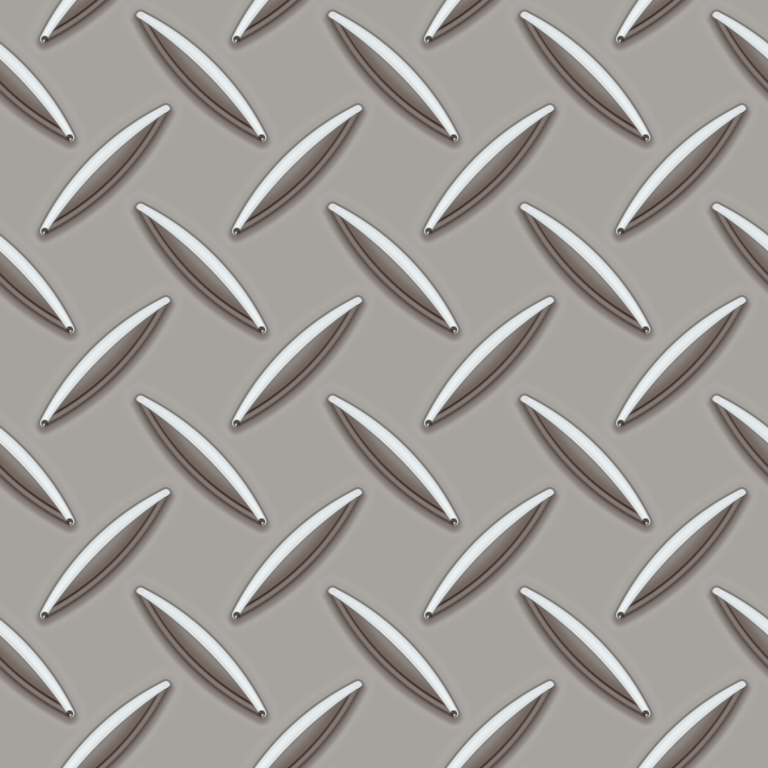
A three.js fragment shader for this texture:

```glsl
// Polished tread plate: a 4 by 4 grid of cells, each holding two raised lens bars
// on opposite diagonals. Each bar is a rounded lens distance field, shaded by the
// depth below its lit upper arc and its dark lower arc. Cells wrap, so it tiles.

varying vec2 vUv;

// Layout; lengths are fractions of one cell
const float REPEATS = 4.0;
const vec2 RISING_CENTER = vec2(0.547, 0.115);
const vec2 FALLING_CENTER = vec2(0.049, 0.602);
const float HALF_LENGTH = 0.448;
const float HALF_WIDTH = 0.073;
const float TIP_RADIUS = 0.031;
const float SOFT = 0.005;
const vec2 SHADOW_SHIFT = vec2(-0.010, -0.012);

// Width of the bright crest at the middle and at the tips
const float CREST_MIDDLE = 0.073;
const float CREST_TIP = 0.044;

// Colours
const vec3 PLATE = vec3(0.65, 0.635, 0.62);
const vec3 CHROME = vec3(0.86, 0.88, 0.89);
const vec3 GLINT = vec3(0.95, 0.965, 0.975);
const vec3 MID_GREY = vec3(0.55, 0.53, 0.51);
const vec3 BROWN = vec3(0.45, 0.40, 0.38);
const vec3 DARK = vec3(0.33, 0.27, 0.25);
const vec3 DEEP = vec3(0.23, 0.16, 0.16);
const vec3 OUTLINE = vec3(0.43, 0.43, 0.40);

// Radius of the lens arcs and distance of their centres from the axis
const float ARC_RADIUS =
  (HALF_LENGTH * HALF_LENGTH + HALF_WIDTH * HALF_WIDTH) / (2.0 * HALF_WIDTH);
const float ARC_OFFSET = ARC_RADIUS - HALF_WIDTH;

// Depth inside one arc: side 1 is the upper arc, -1 the lower one
float arcDepth(vec2 p, float side) {
  return ARC_RADIUS + TIP_RADIUS - length(p + vec2(0.0, side * ARC_OFFSET));
}

// Signed distance to the rounded lens, long axis along x
float lensDistance(vec2 p) {
  p = abs(p);
  bool beyondArc = (p.x - HALF_LENGTH) * ARC_OFFSET > p.y * HALF_LENGTH;
  float tip = length(p - vec2(HALF_LENGTH, 0.0)) - TIP_RADIUS;
  return beyondArc ? tip : -arcDepth(p, 1.0);
}

float below(float x, float edge) {
  return 1.0 - smoothstep(edge - SOFT, edge + SOFT, x);
}

float band(float x, float low, float high) {
  return below(x, high) * (1.0 - below(x, low));
}

// Paints a bar rising to the right; q is relative to its centre
vec3 paintBar(vec3 color, vec2 q) {
  // p.x runs to the upper tip, p.y towards the light
  vec2 p = vec2(q.x + q.y, q.y - q.x) * 0.70710678;
  float dist = lensDistance(p);
  float along = clamp(p.x / HALF_LENGTH, -1.0, 1.0);
  float top = arcDepth(p, 1.0);
  float bottom = arcDepth(p, -1.0);

  // Faint halo and contact shadow on the plate
  float ring = (dist - 0.042) / 0.018;
  color += 0.018 * exp(-ring * ring);
  float shadow = lensDistance(p - SHADOW_SHIFT);
  color = mix(color, BROWN, 0.65 * (1.0 - smoothstep(-0.010, 0.026, shadow)));

  // Dark lower flank with fine reflected lines
  vec3 metal = mix(BROWN, MID_GREY, smoothstep(0.060, 0.125, bottom));
  metal = mix(metal, MID_GREY, 0.6 * band(bottom, 0.024, 0.040));
  metal = mix(metal, DARK, (0.8 - 0.2 * along) * band(bottom, 0.006, 0.020));
  metal = mix(metal, DEEP, (0.8 - 0.2 * along) * band(bottom, 0.044, 0.054));

  // Bright crest along the upper arc
  float crestWidth = mix(CREST_MIDDLE, CREST_TIP, along * along);
  float crest = below(top, crestWidth);
  float streak = band(top, crestWidth * 0.35, crestWidth * 0.75);
  vec3 chrome = mix(CHROME, GLINT, streak * (0.55 - 0.25 * along));
  metal = mix(metal, OUTLINE, 0.45 * below(top, crestWidth + 0.008));
  metal = mix(metal, chrome, crest);

  // Upper tip: bright cap. Lower tip: dark notch with a small glint
  float cap = length(p - vec2(HALF_LENGTH, 0.002));
  metal = mix(metal, CHROME, 0.85 * below(cap, 0.017));
  float notch = length(p - vec2(-HALF_LENGTH, -0.004));
  metal = mix(metal, DEEP, 0.85 * below(notch, 0.018));
  float spark = length(p - vec2(-HALF_LENGTH - 0.008, -0.006));
  metal = mix(metal, CHROME, 0.75 * below(spark, 0.006));

  // Thin rim around the whole bar
  metal = mix(metal, OUTLINE, 0.9 * (1.0 - below(dist, -0.010)));
  return mix(color, metal, below(dist, 0.0));
}

// Wrapped position relative to a bar centre, from -0.5 to 0.5
vec2 cellOffset(vec2 center) {
  return fract(vUv * REPEATS - center + 0.5) - 0.5;
}

void main() {
  vec3 color = paintBar(PLATE, cellOffset(RISING_CENTER));
  vec2 falling = cellOffset(FALLING_CENTER);
  color = paintBar(color, vec2(-falling.x, falling.y));
  gl_FragColor = vec4(color, 1.0);
}
```
